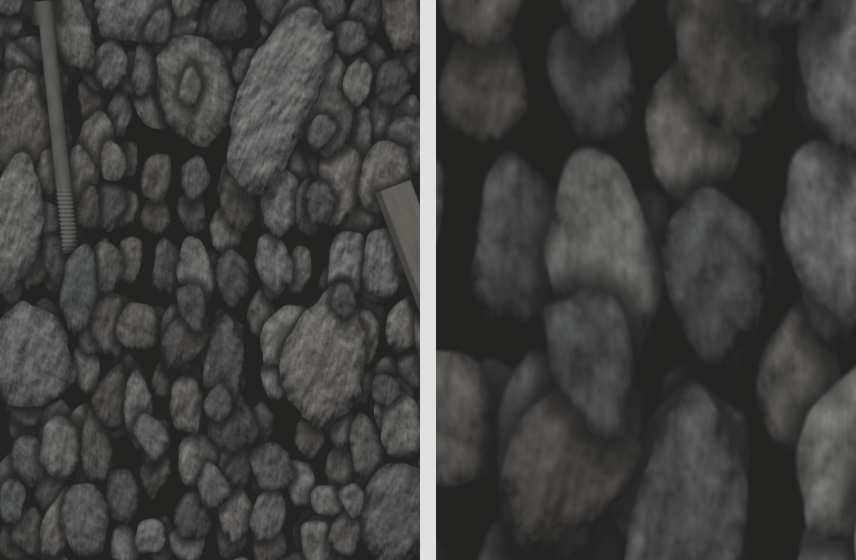
Left: the whole. Right: its middle third, enlarged.
This texture is drawn by a Shadertoy shader. Its source:

```glsl
// A heap of dark grey, mostly upright rocks with a long bolt and a pale plank.
// Jittered grids of rounded polygons are painted from the bottom layer upward;
// each rock drops a soft shadow and gets facets, relief and mineral grain.

const vec3 GAP_COLOR = vec3(0.138, 0.136, 0.134);
const vec3 DARK_ROCK = vec3(0.250, 0.248, 0.244);
const vec3 PALE_ROCK = vec3(0.372, 0.370, 0.363);
const vec3 BLUE_TINT = vec3(-0.012, 0.0, 0.012);
const vec3 BOLT_COLOR = vec3(0.335, 0.332, 0.322);
const vec3 PLANK_COLOR = vec3(0.385, 0.375, 0.358);
const vec2 LIGHT = vec2(-0.45, 0.89);
const float SHADOW_WIDTH = 0.026;
const float EDGE = 0.0025;
const float TILT = 0.42;
const float RELIEF = 0.75;
const float GRAIN = 0.30;
const int SIDES = 7;
const int LAYER_COUNT = 5;
// Cell width, cell height, share of cells that hold a rock
const vec3 LAYERS[5] = vec3[5](
    vec3(0.085, 0.125, 1.0), vec3(0.100, 0.155, 0.65), vec3(0.125, 0.200, 0.42),
    vec3(0.210, 0.300, 0.30), vec3(0.080, 0.110, 0.22));

float hash(vec2 p) {
    vec3 q = fract(p.xyx * vec3(0.1031, 0.1030, 0.0973));
    q += dot(q, q.yzx + 33.33);
    return fract((q.x + q.y) * q.z);
}

float noise(vec2 p) {
    vec2 i = floor(p), f = fract(p);
    f = f * f * (3.0 - 2.0 * f);
    return mix(mix(hash(i), hash(i + vec2(1, 0)), f.x),
               mix(hash(i + vec2(0, 1)), hash(i + vec2(1, 1)), f.x), f.y);
}

float fbm(vec2 p) {
    float sum = 0.0, amp = 0.5;
    for (int i = 0; i < 4; i++) {
        sum += amp * noise(p);
        p = mat2(1.6, 1.2, -1.2, 1.6) * p + 7.3;
        amp *= 0.55;
    }
    return sum;
}

// Coordinates across and along an axis that leans right by the given angle
vec2 leaned(vec2 v, float tilt) {
    float c = cos(tilt), s = sin(tilt);
    return vec2(c * v.x - s * v.y, s * v.x + c * v.y);
}

float boxDistance(vec2 p, vec2 halfSize) {
    vec2 d = abs(p) - halfSize;
    return length(max(d, 0.0)) + min(max(d.x, d.y), 0.0);
}

// Lays a surface over the heap, with a soft shadow around it
void cover(inout vec3 color, vec3 surface, float dist) {
    color = mix(GAP_COLOR, color, mix(0.25, 1.0, smoothstep(0.0, SHADOW_WIDTH, dist)));
    color = mix(color, surface, smoothstep(EDGE, -EDGE, dist));
}

void paintRock(inout vec3 color, vec2 p, vec2 halfSize, float tilt, float tone, float seed) {
    vec2 q = leaned(p, tilt);
    vec2 n = q / halfSize;
    if (dot(n, n) > 4.5) return;

    // Rounded polygon: the strongest sides also give the facet direction
    float sum = 1e-6;
    vec2 lean = vec2(0.0);
    for (int k = 0; k < SIDES; k++) {
        float id = float(k);
        float a = 6.2832 * (id + 0.65 * hash(vec2(id, seed))) / float(SIDES);
        vec2 dir = vec2(cos(a), sin(a));
        float s = max(dot(n, dir) / mix(0.76, 1.0, hash(vec2(seed, id + 9.0))), 0.0);
        s *= s; s *= s; s *= s;
        sum += s;
        lean += s * dir;
    }
    float rim = pow(sum, 0.125) + 0.13 * (noise(q * 38.0 + seed) - 0.5);
    float dist = (rim - 1.0) * min(halfSize.x, halfSize.y);

    // Facets, raking relief and grain drawn out along the rock
    vec2 slope = leaned(lean / sum, -tilt) * smoothstep(0.35, 1.0, rim);
    vec2 g = q * vec2(46.0, 24.0) + seed;
    float rough = fbm(g);
    float shade = 0.99 + 0.17 * dot(slope, LIGHT) - 0.30 * smoothstep(0.72, 1.04, rim);
    shade += RELIEF * (rough - fbm(g + leaned(LIGHT, tilt) * 0.35));
    shade += GRAIN * (rough - 0.48) + 0.12 * (noise(q * 170.0) - 0.5);
    vec3 rock = mix(DARK_ROCK, PALE_ROCK, tone);
    rock += BLUE_TINT * (hash(vec2(seed, 3.7)) - 0.4);
    cover(color, max(rock * shade, GAP_COLOR), dist);
}

void paintLayer(inout vec3 color, vec2 p, int layer) {
    vec2 size = LAYERS[layer].xy;
    vec2 home = floor(p / size);
    for (int j = -1; j <= 1; j++)
    for (int i = -1; i <= 1; i++) {
        vec2 cell = home + vec2(i, j);
        vec2 key = cell + 31.0 * float(layer + 1);
        if (hash(key + 0.5) > LAYERS[layer].z) continue;
        vec2 jitter = vec2(hash(key + 1.3), hash(key + 2.7)) - 0.5;
        vec2 halfSize = size * mix(vec2(0.40, 0.42), vec2(0.56, 0.60),
                                   vec2(hash(key + 4.1), hash(key + 5.9)));
        float tilt = TILT * (hash(key + 6.2) + hash(key + 8.8) - 0.9);
        paintRock(color, p - (cell + 0.5 + 0.5 * jitter) * size, halfSize, tilt,
                  hash(key + 7.4), 100.0 * hash(key + 3.1));
    }
}

void paintBolt(inout vec3 color, vec2 p) {
    vec2 q = leaned(p - vec2(0.138, 1.02), -0.105);
    float thread = smoothstep(-0.13, -0.15, q.y) * sin(q.y * 620.0 + q.x * 60.0);
    float shaft = boxDistance(q, vec2(0.018 + 0.0015 * thread, 0.29));
    float head = boxDistance(q - vec2(0.0, 0.285), vec2(0.028, 0.022)) - 0.006;
    float shade = 1.05 - 0.35 * pow(abs(q.x + 0.004) / 0.02, 2.0) + 0.14 * thread;
    shade += 0.2 * (fbm(q * vec2(70.0, 25.0)) - 0.48);
    cover(color, BOLT_COLOR * max(shade, 0.55), min(shaft, head));
}

void paintPlank(inout vec3 color, vec2 p) {
    vec2 q = leaned(p - vec2(0.995, 0.73), -0.36);
    float shade = 0.98 + 0.18 * (fbm(q * vec2(90.0, 14.0)) - 0.48);
    shade *= mix(0.72, 1.0, smoothstep(-0.034, -0.027, q.x));
    cover(color, PLANK_COLOR * shade, boxDistance(q, vec2(0.045, 0.17)));
}

void mainImage(out vec4 fragColor, in vec2 fragCoord) {
    vec2 p = fragCoord / iResolution.x;
    vec3 color = GAP_COLOR;
    for (int layer = 0; layer < LAYER_COUNT; layer++) paintLayer(color, p, layer);

    // Bolt held by a rock, plank, and two pale slabs on top of the heap
    paintBolt(color, p);
    paintRock(color, p - vec2(0.19, 0.65), vec2(0.05, 0.12), 0.05, 0.4, 12.0);
    paintPlank(color, p);
    paintRock(color, p - vec2(0.65, 1.09), vec2(0.105, 0.25), 0.38, 1.1, 41.0);
    paintRock(color, p - vec2(0.03, 0.80), vec2(0.08, 0.18), 0.22, 1.0, 27.0);
    fragColor = vec4(color, 1.0);
}
```
